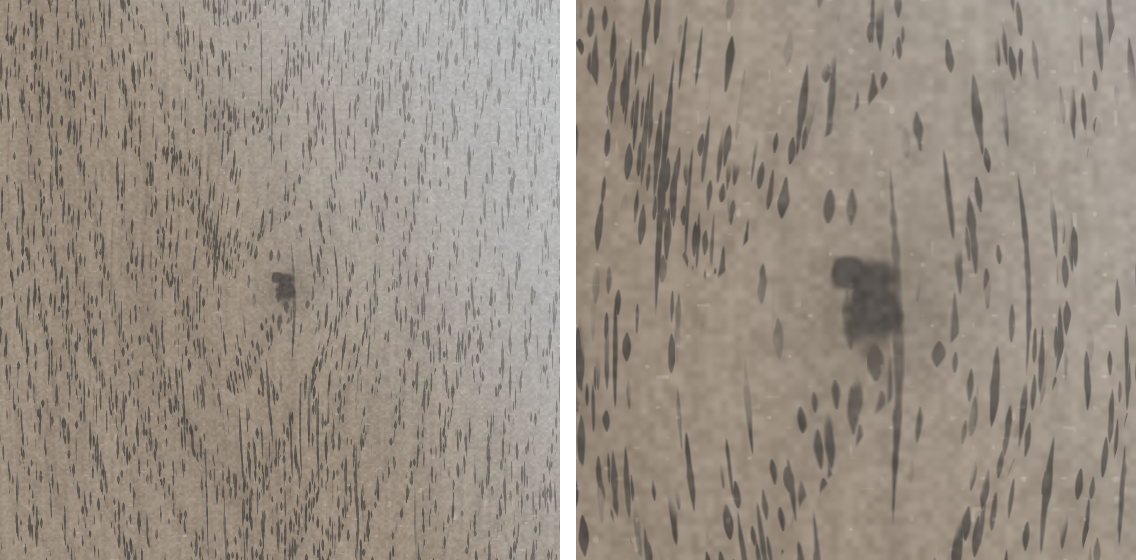
Left: the whole. Right: its middle third, enlarged.
Write a WebGL 1 fragment shader that draws this texture.

```glsl
precision highp float;
// Brushed oak board: vertical grain with dark pores gathered along arched
// growth rings, a small knot in the middle and cool glare at the upper right.
// Pores are jittered dashes in warped columns; rings set their density.
uniform vec2 u_resolution;

const vec3 TAN = vec3(0.635, 0.580, 0.515);
const vec3 UMBER = vec3(0.535, 0.485, 0.430);
const vec3 SILVER = vec3(0.735, 0.742, 0.750);
const vec3 PORE = vec3(0.295, 0.280, 0.268);
const vec2 KNOT = vec2(0.510, 0.483);

float hash(vec2 p) {
  return fract(sin(dot(p, vec2(127.1, 311.7))) * 43758.5453);
}

float noise(vec2 p) {
  vec2 i = floor(p);
  vec2 f = fract(p);
  f = f * f * (3.0 - 2.0 * f);
  float low = mix(hash(i), hash(i + vec2(1.0, 0.0)), f.x);
  float high = mix(hash(i + vec2(0.0, 1.0)), hash(i + 1.0), f.x);
  return mix(low, high, f.y);
}

float fbm(vec2 p) {
  float sum = 0.0;
  float gain = 0.5;
  for (int i = 0; i < 4; i++) {
    sum += gain * noise(p);
    p = p * 2.03 + 17.3;
    gain *= 0.5;
  }
  return sum / 0.9375;
}

// Grain space: gentle waviness, lines parted around the knot
vec2 warpGrain(vec2 p) {
  vec2 k = p - KNOT;
  float part = exp(-dot(k * vec2(9.0, 6.0), k * vec2(9.0, 6.0)));
  float wave = 0.024 * (noise(p * vec2(3.0, 2.5)) - 0.5);
  float ripple = 0.004 * (noise(p * vec2(25.0, 14.0)) - 0.5);
  return vec2(p.x - 0.45 * k.x * part + wave + ripple, p.y);
}

// Strength of the porous band of each downward pointing arch
float ringBand(vec2 q) {
  float dx = q.x - 0.43;
  float arch = q.y - 15.0 * dx * dx / (1.0 + 2.0 * abs(dx));
  float wobble = 0.5 * (fbm(q * vec2(14.0, 5.0)) - 0.5);
  float phase = fract(arch * 4.8 + wobble + 0.55);
  return smoothstep(0.0, 0.08, phase) * (1.0 - smoothstep(0.12, 0.5, phase));
}

// One tapered dash per cell, present where its hash is under the density
float pores(vec2 q, vec2 cell, float density, float soft, float seed) {
  float column = floor(q.x / cell.x);
  float y = q.y / cell.y + 9.0 * hash(vec2(column, seed));
  vec2 id = vec2(column, floor(y)) + seed * 7.0;
  float chance = hash(id);
  float halfLength = mix(0.22, 0.48, hash(id + 3.1));
  float along = (fract(y) - 0.5) / halfLength;
  float center = mix(0.35, 0.65, hash(id + 5.7));
  float across = abs(q.x - (column + center) * cell.x);
  float halfWidth = mix(0.0011, 0.0027, hash(id + 8.3));
  halfWidth *= 1.0 - along * along;
  halfWidth *= 0.65 + 0.7 * noise(q * vec2(150.0, 110.0));
  float dash = 1.0 - smoothstep(halfWidth - soft, halfWidth + soft, across);
  dash *= 1.0 - smoothstep(0.85, 1.0, abs(along));
  return dash * smoothstep(chance - 0.06, chance + 0.06, density);
}

float spot(vec2 p, vec2 center, vec2 radius) {
  float ragged = 0.7 * (noise(p * 75.0) - 0.5);
  return 1.0 - smoothstep(0.65, 1.15, length((p - center) / radius) + ragged);
}

void main() {
  vec2 p = gl_FragCoord.xy / u_resolution.y;
  vec2 q = warpGrain(p);
  float soft = max(0.0009, 0.6 / u_resolution.y);
  float glare = smoothstep(0.62, 1.5, p.x + 0.6 * p.y + 0.12 * (fbm(p * 4.0) - 0.5));
  float band = ringBand(q);
  float core = exp(-pow((q.x - 0.48) / 0.11, 2.0));
  float lower = 1.0 - smoothstep(0.1, 0.5, p.y);

  // Wood body: soft blotches, fibres and darker growth rings
  float fibre = noise(q * vec2(190.0, 9.0)) - 0.5;
  float blotch = fbm(q * vec2(16.0, 4.0)) - 0.5;
  float shade = 0.33 + 0.7 * blotch + 0.4 * fibre + 0.22 * band + 0.12 * core * lower;
  vec3 color = mix(TAN, UMBER, clamp(shade, 0.0, 1.2));
  color = mix(color, SILVER, 0.92 * glare);

  // Pores in three sizes, then long cracks along the core
  float patches = fbm(q * vec2(22.0, 7.0) + 4.0) - 0.5;
  float density = 0.14 + 0.42 * band + 0.5 * patches + 0.14 * core * lower;
  float ink = 0.0;
  for (int i = 0; i < 3; i++) {
    float n = float(i);
    vec2 cell = vec2(0.0075 + 0.0025 * n, 0.028 + 0.026 * n);
    ink = max(ink, pores(q, cell, density, soft, n + 1.0));
  }
  float cracks = core * (0.22 + 0.3 * lower);
  ink = max(ink, pores(q, vec2(0.017, 0.26), cracks, soft, 6.0));
  ink *= 0.72 + 0.28 * noise(q * vec2(120.0, 60.0));
  color = mix(color, PORE, ink * mix(0.92, 0.32, glare));

  // Knot: shaded halo with two ragged dark hearts
  float halo = exp(-dot((p - KNOT) / 0.045, (p - KNOT) / 0.045));
  color = mix(color, UMBER * 0.85, 0.5 * halo);
  float heart = max(spot(p, KNOT, vec2(0.021, 0.024)),
                    spot(p, KNOT + vec2(-0.016, 0.019), vec2(0.011, 0.013)));
  color = mix(color, PORE, 0.82 * heart);

  // Fine surface grit and pale glints
  float grit = noise(p * 230.0) + 0.6 * noise(p * 120.0 + 31.0) - 0.8;
  float glint = smoothstep(0.86, 0.98, noise(p * 165.0 + 57.0));
  color += 0.065 * grit + 0.07 * glint;
  gl_FragColor = vec4(clamp(color, 0.0, 1.0), 1.0);
}
```
